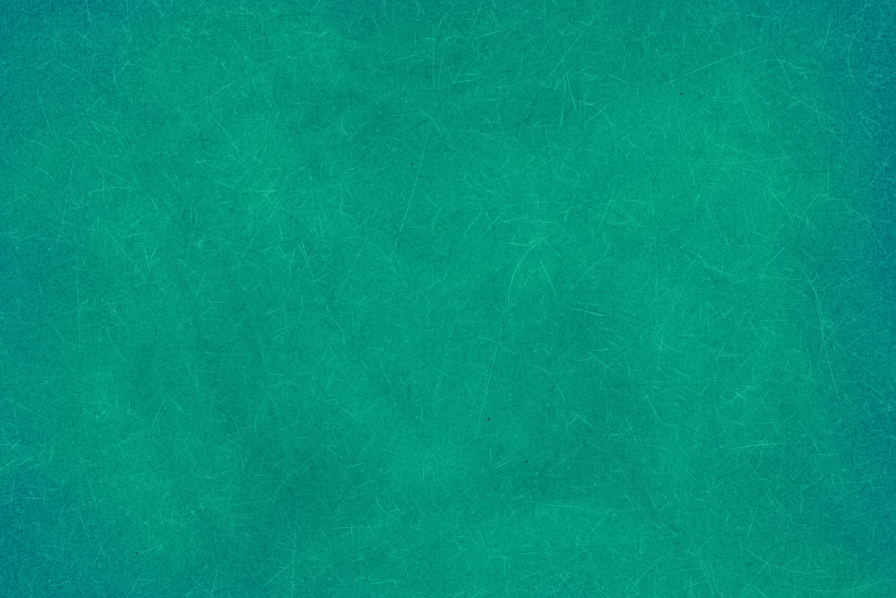
Reproduce this texture procedurally as a Shadertoy shader.

```glsl
// Scuffed teal green board: cloudy paint, uneven bluish rim, a web of faint scratches and specks.

const vec3 PAINT_MID   = vec3(0.012, 0.582, 0.478);
const vec3 PAINT_LIGHT = vec3(0.018, 0.660, 0.495);
const vec3 PAINT_DARK  = vec3(0.010, 0.480, 0.440);
const vec3 RIM_BLUE    = vec3(0.003, 0.470, 0.488);
const vec3 SCRATCH_TINT = vec3(0.105, 0.770, 0.620);
const vec3 PIT_TINT     = vec3(0.020, 0.300, 0.280);

const int   SCRATCH_LAYERS = 14;
const float SCRATCH_SCALE  = 4.0;    // cells per canvas height, coarsest layer
const float SCRATCH_RATIO  = 1.2;
const float SCRATCH_WIDTH  = 0.0008; // half width
const float GRAIN_SCALE    = 230.0;
const float GRAIN_AMOUNT   = 0.066;
const float CLOUD_AMOUNT   = 0.60;
const float SMUDGE_AMOUNT  = 0.020;

vec4 hash4(vec2 p) {
    vec4 q = fract(p.xyxy * vec4(0.1031, 0.1030, 0.0973, 0.1099));
    q += dot(q, q.wzxy + 33.33);
    return fract((q.xxyz + q.yzzw) * q.zywx);
}

mat2 rotate(float a) {
    float c = cos(a), s = sin(a);
    return mat2(c, s, -s, c);
}

// Layered, warped sines, roughly -1 to 1
float clouds(vec2 p) {
    float sum = 0.0, weight = 0.5;
    for (int i = 0; i < 6; i++) {
        p = rotate(1.1) * p + 0.6 * sin(p.yx * 1.3 + float(i) * 2.1);
        sum += weight * sin(p.x) * cos(p.y * 0.8 + 1.0);
        p *= 1.75;
        weight *= 0.75;
    }
    return sum;
}

// Cellular noise: distance to the nearest scattered point
float cellular(vec2 p) {
    vec2 cell = floor(p), f = fract(p);
    float nearest = 2.0;
    for (int y = -1; y <= 1; y++)
    for (int x = -1; x <= 1; x++) {
        vec2 offset = vec2(x, y);
        vec2 d = offset + hash4(cell + offset).xy - f;
        nearest = min(nearest, dot(d, d));
    }
    return sqrt(nearest);
}

// One bent, tapering scratch per cell; a few are dark
float scratches(vec2 p, float scale, float seed, float pixel) {
    vec2 g = rotate(seed * 0.7) * p * scale + seed * 17.0;
    vec2 cell = floor(g);
    float sum = 0.0;
    for (int y = -1; y <= 1; y++)
    for (int x = -1; x <= 1; x++) {
        vec2 id = cell + vec2(x, y);
        vec4 place = hash4(id + seed * 31.0);
        vec4 shape = hash4(id + seed * 53.0 + 7.0);
        vec2 q = rotate(place.z * 6.2832) * (g - id - place.xy);
        float bend = (shape.x - 0.5) * (shape.y > 0.85 ? 2.0 : 0.25);
        float dist = abs(q.y - bend * q.x * q.x);
        dist /= scale * sqrt(1.0 + 4.0 * bend * bend * q.x * q.x);
        float reach = mix(0.25, 0.9, shape.z);
        float line = clamp((SCRATCH_WIDTH - dist) / pixel + 0.5, 0.0, 1.0);
        line *= 1.0 - smoothstep(0.2 * reach, reach, abs(q.x));
        float strength = 0.16 + 0.45 * pow(shape.w, 6.0);
        sum += line * (place.w < 0.22 ? -0.20 : strength);
    }
    return sum;
}

// Sparse round dots
float specks(vec2 p, float scale, float density, float radius, float pixel) {
    vec2 g = p * scale, id = floor(g);
    vec4 h = hash4(id + scale * 3.0);
    float dist = length(g - id - mix(vec2(0.2), vec2(0.8), h.xy)) / scale;
    float size = radius * mix(0.4, 1.0, h.w);
    return step(h.z, density) * clamp((size - dist) / pixel + 0.5, 0.0, 1.0);
}

void mainImage(out vec4 fragColor, in vec2 fragCoord) {
    float pixel = 1.0 / iResolution.y;
    vec2 p = fragCoord * pixel;
    vec2 centred = abs(fragCoord / iResolution.xy * 2.0 - 1.0);

    // Cloudy paint with smaller smudges
    float cloud = clouds(p * 5.0 + 3.0);
    vec3 color = mix(PAINT_MID, cloud > 0.0 ? PAINT_LIGHT : PAINT_DARK,
                     clamp(abs(cloud) * CLOUD_AMOUNT, 0.0, 1.0));
    color += SMUDGE_AMOUNT * clouds(rotate(0.5) * p * 21.0) * vec3(0.3, 1.0, 0.8);

    // Bluish rim, strongest at the sides and corners
    float rim = 0.55 * pow(centred.x, 7.0) + 0.25 * pow(centred.y, 8.0);
    rim += 0.50 * pow(centred.x * centred.y, 2.0);
    rim = clamp(rim * (1.0 + 0.9 * clouds(p * 5.0 + 20.0)), 0.0, 0.9);
    color = mix(color, RIM_BLUE, rim);

    // Fine grain, rougher towards the rim
    float grain = cellular(p * GRAIN_SCALE) + 0.5 * cellular(p * GRAIN_SCALE * 0.45) - 0.75;
    color -= grain * GRAIN_AMOUNT * (1.0 + 0.8 * rim) * vec3(0.3, 1.0, 0.85);

    // Scratches, gathered in worn patches
    float wear = 0.0, scale = SCRATCH_SCALE;
    for (int i = 0; i < SCRATCH_LAYERS; i++) {
        wear += scratches(p, scale, float(i) + 1.0, pixel);
        scale *= SCRATCH_RATIO;
    }
    wear *= max(0.95 + 0.4 * clouds(p * 5.0 + 40.0), 0.4);
    color += (SCRATCH_TINT - PAINT_MID) * clamp(wear, -0.3, 0.7);

    // Pale dust and dark pits
    color = mix(color, SCRATCH_TINT, 0.45 * specks(p, 45.0, 0.28, 0.0022, pixel));
    color = mix(color, PIT_TINT, 0.7 * specks(p + 0.37, 13.0, 0.025, 0.0025, pixel));

    fragColor = vec4(clamp(color, 0.0, 1.0), 1.0);
}
```
